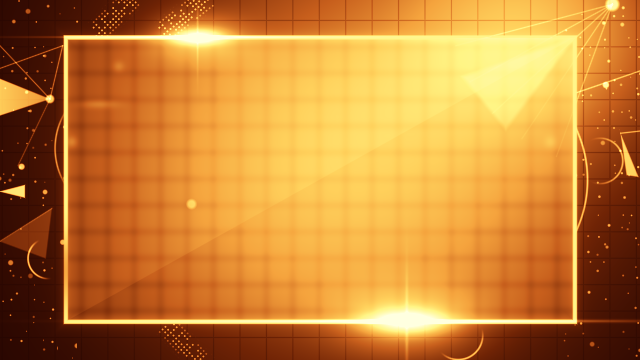
Reproduce this background procedurally as a WebGL 1 fragment shader.

```glsl
precision highp float;
uniform vec2 u_resolution;

#define PANEL_CENTER vec2(0.890, 0.501)
#define PANEL_HALF vec2(0.707, 0.395)
#define FRAME_WIDTH 0.0055
#define GRID_STEP 0.0734
#define GRID_ORIGIN vec2(0.6667, 0.0625)
#define CORNER_LIGHT vec2(1.47, 0.92)
#define FAN_HUB vec2(1.701, 0.988)
#define TOP_FLARE vec2(0.549, 0.897)
#define BOTTOM_FLARE vec2(1.130, 0.108)

float px;

float hash(vec2 p) {
  return fract(sin(dot(p, vec2(127.1, 311.7))) * 43758.5453);
}

// Maps heat to dark brown, orange, gold and pale yellow
vec3 heatColor(float h) {
  vec3 c = mix(vec3(0.10, 0.0, 0.0), vec3(0.44, 0.14, 0.02), clamp(h * 5.0, 0.0, 1.0));
  c = mix(c, vec3(0.78, 0.37, 0.11), clamp(h * 5.0 - 1.0, 0.0, 1.0));
  c = mix(c, vec3(0.96, 0.64, 0.24), clamp(h * 5.0 - 2.0, 0.0, 1.0));
  c = mix(c, vec3(1.0, 0.82, 0.36), clamp(h * 5.0 - 3.0, 0.0, 1.0));
  c = mix(c, vec3(1.0, 0.96, 0.52), clamp(h * 5.0 - 4.0, 0.0, 1.0));
  return mix(c, vec3(1.0, 1.0, 0.88), clamp(h * 2.0 - 2.0, 0.0, 1.0));
}

float glow(vec2 d, vec2 radius) {
  d /= radius;
  return exp(-dot(d, d));
}

float disc(vec2 p, vec2 c, float r, float blur) {
  return 1.0 - smoothstep(r - blur, r + blur, length(p - c));
}

float stroke(float d, float w) {
  return 1.0 - smoothstep(w - px, w + px, abs(d));
}

float segment(vec2 p, vec2 a, vec2 b) {
  vec2 ab = b - a;
  float t = clamp(dot(p - a, ab) / dot(ab, ab), 0.0, 1.0);
  return stroke(length(p - a - ab * t), 0.0012);
}

float side(vec2 p, vec2 a, vec2 b) {
  vec2 d = normalize(b - a);
  return d.x * (p.y - a.y) - d.y * (p.x - a.x);
}

// Corners run counter-clockwise
float triangle(vec2 p, vec2 a, vec2 b, vec2 c, float blur) {
  float d = min(side(p, a, b), min(side(p, b, c), side(p, c, a)));
  return smoothstep(-blur, blur, d);
}

float arc(vec2 p, vec2 c, float r, vec2 dir, float limit) {
  vec2 d = p - c;
  float facing = dot(d, dir) / max(length(d), 0.001);
  return stroke(length(d) - r, 0.002) * smoothstep(limit, 1.0, facing);
}

// Band of fine dots from a to b
float dottedBand(vec2 p, vec2 a, vec2 b) {
  vec2 along = normalize(b - a);
  vec2 q = vec2(dot(p - a, along), side(p, a, b));
  vec2 cell = q / 0.011;
  float dots = disc(fract(cell), vec2(0.5), 0.23, 0.15) * step(0.3, hash(floor(cell)));
  return dots * step(0.0, q.x) * step(q.x, length(b - a)) * smoothstep(0.04, 0.015, abs(q.y));
}

float particles(vec2 p, float size, float density) {
  vec2 id = floor(p / size);
  vec2 spot = 0.25 + 0.5 * vec2(hash(id), hash(id + 17.0));
  float r = mix(0.05, 0.15, hash(id + 5.0));
  float lit = step(1.0 - density, hash(id + 31.0));
  return lit * disc(fract(p / size), spot, r, 0.6 * px / size + 0.02) * (0.4 + 0.6 * hash(id + 9.0));
}

float flare(vec2 d, float size) {
  return 1.1 * glow(d, vec2(0.09, 0.028) * size) + 0.35 * glow(d, vec2(0.17, 0.085) * size)
    + 0.5 * glow(d, vec2(0.5, 0.004) * size) + 0.18 * glow(d, vec2(0.004, 0.12) * size);
}

// Mesh pieces and curves at the margins
float ornaments(vec2 p) {
  float s = 0.65 * triangle(p, vec2(-0.01, 0.785), vec2(-0.01, 0.676), vec2(0.139, 0.725), px) * (1.1 - 3.0 * p.x);
  s += 0.85 * triangle(p, vec2(0.0, 0.468), vec2(0.069, 0.451), vec2(0.069, 0.486), px);
  s += 0.17 * triangle(p, vec2(0.0, 0.329), vec2(0.127, 0.282), vec2(0.144, 0.421), px);
  s += 0.6 * triangle(p, vec2(1.725, 0.625), vec2(1.741, 0.514), vec2(1.773, 0.509), px);
  vec2 knot = vec2(0.139, 0.725);
  vec2 upper = vec2(0.174, 0.873);
  s += 0.4 * (segment(p, knot, upper) + segment(p, knot, vec2(0.0, 0.873)) + segment(p, upper, vec2(0.0, 0.81)));
  s += 0.25 * (segment(p, knot, vec2(0.05, 0.54)) + segment(p, vec2(0.0, 0.33), vec2(0.144, 0.421)));
  s += 0.5 * (segment(p, vec2(1.597, 0.741), vec2(1.778, 0.803)) + segment(p, vec2(1.725, 0.63), vec2(1.778, 0.636)));
  s += 0.7 * (disc(p, knot, 0.011, 0.004) + disc(p, vec2(1.683, 0.764), 0.008, 0.003) + disc(p, vec2(0.06, 0.537), 0.008, 0.003));
  s += 0.8 * arc(p, vec2(0.134, 0.282), 0.056, vec2(-0.95, -0.3), 0.1);
  s += 0.6 * arc(p, vec2(1.273, 0.069), 0.068, vec2(0.5, -0.87), 0.2);
  s += 0.5 * arc(p, vec2(1.667, 0.553), 0.063, vec2(1.0, 0.0), -0.5);
  s += 0.6 * arc(p, vec2(1.296, 0.5), 0.336, vec2(1.0, 0.0), 0.7);
  s += 0.5 * arc(p, vec2(0.347, 0.588), 0.194, vec2(-1.0, 0.0), 0.8);
  s += 0.5 * (dottedBand(p, vec2(0.26, 0.9), vec2(0.37, 1.01)) + dottedBand(p, vec2(0.44, 0.9), vec2(0.58, 1.01)));
  return s + 0.4 * dottedBand(p, vec2(0.46, 0.1), vec2(0.57, -0.02));
}

void main() {
  px = 1.0 / u_resolution.y;
  vec2 p = gl_FragCoord.xy * px;
  vec2 box = abs(p - PANEL_CENTER) - PANEL_HALF;
  float edge = max(box.x, box.y);
  float inside = 1.0 - smoothstep(-px, px, edge);

  // Broad light
  float core = glow(p - vec2(0.95, 0.55), vec2(0.62, 0.6));
  float heat = mix(0.02 + 0.45 * core, 0.2 + 0.55 * core, inside);
  vec2 toLight = p - CORNER_LIGHT;
  heat += 0.45 * glow(toLight, vec2(0.33, 0.28)) + 0.16 * glow(toLight, vec2(0.8, 0.55));

  // Thin grid outside, blurred grid behind the glass
  vec2 cell = abs(fract((p - GRID_ORIGIN) / GRID_STEP + 0.5) - 0.5) * GRID_STEP;
  float thin = max(stroke(cell.x, 0.001), stroke(cell.y, 0.001));
  float soft = exp(-cell.x * cell.x / 0.00015) + exp(-cell.y * cell.y / 0.00015);
  heat -= mix(0.35 * heat * thin, 0.04 * soft, inside);

  // Diagonal sheen on the glass
  float sheen = side(p, vec2(0.231, 0.134), vec2(1.185, 0.667));
  heat += inside * 0.04 * smoothstep(-0.002, 0.002, sheen) * exp(-max(sheen, 0.0) * 2.5);

  // Margin details and drifting sparks
  float margins = smoothstep(0.55, 0.85, abs(p.x - 0.89));
  float sparks = particles(p, 0.022, 0.22 * margins) + particles(p + 3.7, 0.047, 0.2 * margins);
  heat += (1.0 - inside) * (ornaments(p) + 0.55 * sparks);

  // Fan of rays and its facet in the lit corner
  float fan = disc(p, FAN_HUB, 0.017, 0.006);
  for (int i = 0; i < 5; i++) {
    float angle = 3.4 + 0.24 * float(i);
    fan += 0.4 * segment(p, FAN_HUB, FAN_HUB + 0.45 * vec2(cos(angle), sin(angle)));
  }
  heat += fan * mix(0.7, 0.12, inside);
  heat += 0.12 * triangle(p, vec2(1.285, 0.787), vec2(1.405, 0.641), vec2(1.597, 0.896), 0.008);

  // Out-of-focus specks
  heat += 0.3 * disc(p, vec2(0.532, 0.433), 0.012, 0.005);
  heat += 0.1 * (glow(p - vec2(0.33, 0.815), vec2(0.015)) + glow(p - vec2(1.53, 0.605), vec2(0.018)));
  heat += 0.12 * (glow(p - vec2(0.2, 0.606), vec2(0.015)) + glow(p - vec2(0.275, 0.711), vec2(0.055, 0.012)));

  // Frame, its halo and the two flares
  float dim = 0.4 * glow(p - vec2(0.183, 0.25), vec2(0.1, 0.1));
  heat += 0.13 * exp(-abs(edge) / 0.012);
  heat = mix(heat, max(heat, 1.03 - dim), stroke(edge, FRAME_WIDTH));
  heat += flare(p - TOP_FLARE, 0.7) + flare(p - BOTTOM_FLARE, 1.1);

  gl_FragColor = vec4(heatColor(heat), 1.0);
}
```
